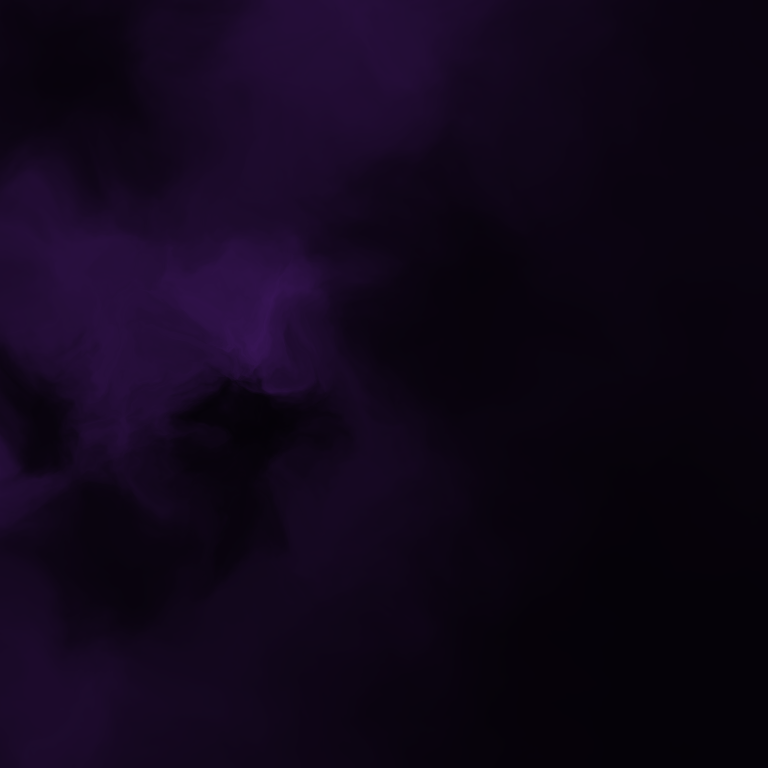
Reproduce this texture procedurally as a Shadertoy shader.

```glsl
// Dark violet nebula: soft glows broken by ragged black smoke.
#define CLOUD_SCALE 13.0
#define WISP_SCALE 44.0
#define CLOUD_WARP 0.075
#define WISP_WARP 0.040
#define MOTTLE 0.16
#define SHADOW_COLOR vec3(0.012, 0.005, 0.020)
#define GLOW_COLOR vec3(0.225, 0.083, 0.345)

// Each patch: centre x, centre y, radius, strength
const vec4 GLOWS[7] = vec4[7](
    vec4(0.43, 1.02, 0.27, 0.42),
    vec4(0.09, 0.65, 0.15, 0.42),
    vec4(0.35, 0.57, 0.12, 0.60),
    vec4(0.00, 0.39, 0.12, 0.48),
    vec4(0.18, 0.43, 0.09, 0.30),
    vec4(0.07, 0.11, 0.12, 0.22),
    vec4(0.48, 0.36, 0.17, 0.16));

const vec4 SMOKE[7] = vec4[7](
    vec4(0.11, 0.91, 0.16, 0.75),
    vec4(0.33, 0.43, 0.10, 0.92),
    vec4(0.05, 0.47, 0.08, 0.85),
    vec4(0.58, 0.62, 0.17, 0.65),
    vec4(0.13, 0.28, 0.13, 0.70),
    vec4(0.31, 0.31, 0.06, 0.60),
    vec4(0.84, 0.10, 0.38, 0.75));

// Layered sines, turned and bent at each octave
float billow(vec2 p) {
    const mat2 turn = mat2(0.80, 0.60, -0.60, 0.80);
    float sum = 0.0, amplitude = 0.5;
    for (int i = 0; i < 6; i++) {
        float wave = sin(p.x + 1.3 * sin(p.y)) * cos(p.y + 1.1 * sin(p.x));
        sum += amplitude * wave;
        p = 1.9 * turn * p + 3.7 + 1.2 * sum;
        amplitude *= 0.5;
    }
    return sum;
}

vec2 drift(vec2 p) {
    return vec2(billow(p), billow(p.yx + vec2(5.3, 9.1)));
}

// Squared distance to a patch, in units of its radius
float patchDistance(vec2 p, vec4 area) {
    vec2 d = (p - area.xy) / area.z;
    return dot(d, d);
}

void mainImage(out vec4 fragColor, in vec2 fragCoord) {
    vec2 uv = fragCoord / iResolution.xy;

    // Broad drift everywhere, fine curls around the bright heart
    float heart = exp(-patchDistance(uv, vec4(0.26, 0.48, 0.22, 1.0)));
    vec2 p = uv + CLOUD_WARP * drift(uv * CLOUD_SCALE);
    p += WISP_WARP * (0.12 + heart) * drift(p * WISP_SCALE);

    // Faint haze fading to the right, with glows on top
    float light = mix(0.27, 0.12, smoothstep(0.25, 0.95, p.x));
    for (int i = 0; i < GLOWS.length(); i++)
        light += GLOWS[i].w * exp(-patchDistance(p, GLOWS[i]));

    // Smoke has flat cores and tighter edges than the glows
    for (int i = 0; i < SMOKE.length(); i++) {
        float d = patchDistance(p, SMOKE[i]);
        light *= 1.0 - SMOKE[i].w * exp(-d * sqrt(d));
    }

    // Soft cloud mottling
    light *= 1.0 + MOTTLE * billow(p * CLOUD_SCALE + 2.0);
    light *= 1.0 + MOTTLE * heart * billow(p * WISP_SCALE + 7.0);

    fragColor = vec4(mix(SHADOW_COLOR, GLOW_COLOR, clamp(light, 0.0, 1.0)), 1.0);
}
```
